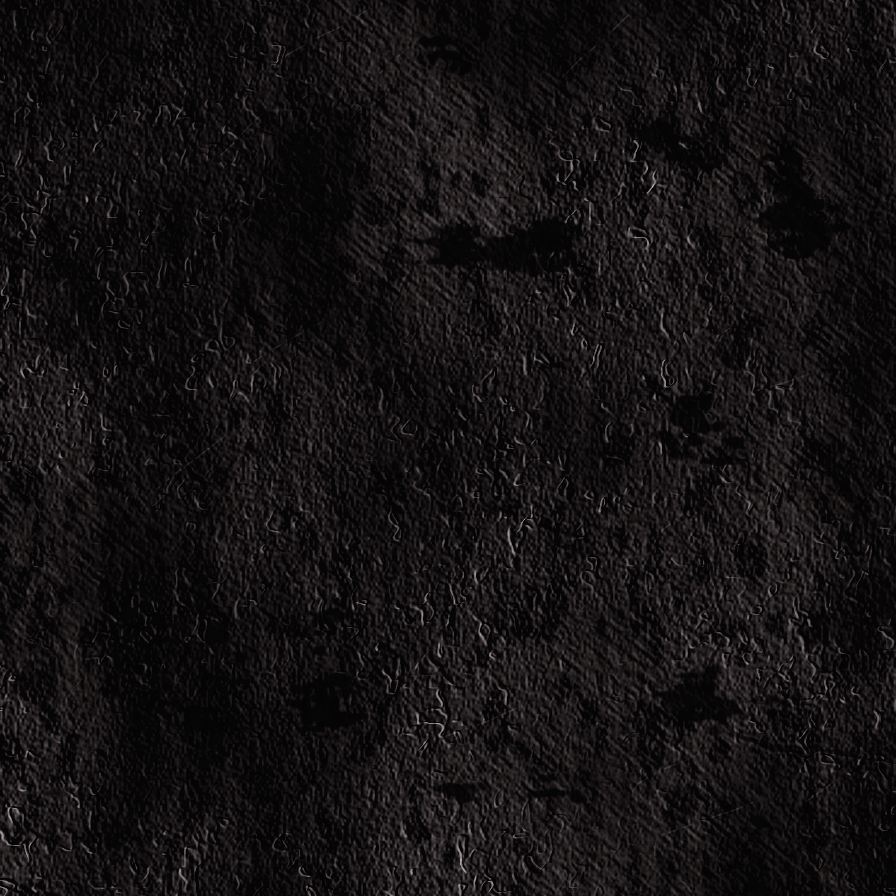
A WebGL 2 fragment shader for this texture:

```glsl
#version 300 es
precision highp float;
// Dark weathered metal: sooty tone patches and vertical stains, with a
// fine grain and small chipped flakes lit from one side as an embossed height
// field. Ragged blotches, brushed areas, cracks and thin scratches lie on top.

uniform vec2 u_resolution;
out vec4 fragColor;

const vec3 SHADOW_TINT = vec3(1.0, 0.83, 0.85);
const vec3 LIGHT_TINT = vec3(1.0, 0.93, 0.96);
const float BASE_TONE = 0.077;
const float PATCH_CONTRAST = 0.24;
const float STAIN_CONTRAST = 0.040;
const float GRAIN_RELIEF = 0.145;
const float FLAKE_RELIEF = 0.25;
const float BRUSH_RELIEF = 0.11;
const float SPECKLE = 0.050;
const float BLACK_FLOOR = 0.016;
const vec2 LIGHT_STEP = vec2(0.0012, 0.0005);
const vec2 GRAIN_SCALE = vec2(370.0, 250.0);
const vec2 FLAKE_SCALE = vec2(128.0, 92.0);
const int SCRATCHES = 14;

float hash(vec2 p) {
    vec3 q = fract(vec3(p.xyx) * 0.1031);
    q += dot(q, q.yzx + 33.33);
    return fract((q.x + q.y) * q.z);
}

float noise(vec2 p) {
    vec2 cell = floor(p), f = fract(p);
    f = f * f * (3.0 - 2.0 * f);
    float low = mix(hash(cell), hash(cell + vec2(1, 0)), f.x);
    float high = mix(hash(cell + vec2(0, 1)), hash(cell + vec2(1, 1)), f.x);
    return mix(low, high, f.y);
}

float fbm(vec2 p) {
    float sum = 0.0, gain = 0.5;
    for (int i = 0; i < 5; i++) {
        sum += gain * noise(p);
        p = mat2(1.6, 1.2, -1.2, 1.6) * p + 17.3;
        gain *= 0.5;
    }
    return sum / 0.97;
}

// Height of grain, chipped flakes and brushed lines
float surface(vec2 p, float flaking, float brushing) {
    float grain = noise(p * GRAIN_SCALE) + 0.5 * noise(p * GRAIN_SCALE * 0.55 + 41.0);
    vec2 warp = vec2(noise(p * 75.0), noise(p * 75.0 + 57.0));
    vec2 q = p * FLAKE_SCALE + 1.4 * warp;
    float chip = 0.65 * noise(q) + 0.35 * noise(q * 0.47 + 9.0);
    float flake = smoothstep(0.58, 0.69, chip) - 0.7 * smoothstep(0.72, 0.81, chip);
    vec2 along = mat2(0.77, 0.64, -0.64, 0.77) * p;
    float brush = noise(along * vec2(45.0, 240.0));
    return GRAIN_RELIEF * grain * (1.0 - 0.4 * brushing)
         + FLAKE_RELIEF * flake * flaking + BRUSH_RELIEF * brush * brushing;
}

// Thin broken scratches at scattered places, mostly rising to the right
float scratches(vec2 p, float pixel) {
    float sum = 0.0;
    for (int i = 0; i < SCRATCHES; i++) {
        float id = float(i);
        vec2 center = vec2(hash(vec2(id, 3.0)), hash(vec2(id, 8.0)));
        float angle = mix(0.25, 0.85, hash(vec2(id, 14.0)));
        vec2 dir = vec2(cos(angle), sin(angle));
        vec2 d = p - center;
        float along = dot(d, dir);
        float across = abs(dot(d, vec2(-dir.y, dir.x)) + 0.003 * (noise(vec2(along * 30.0, id)) - 0.5));
        float reach = mix(0.03, 0.10, hash(vec2(id, 21.0)));
        float body = 1.0 - smoothstep(0.0003, 0.0003 + pixel, across);
        float ends = 1.0 - smoothstep(0.5 * reach, reach, abs(along));
        sum += body * ends * smoothstep(0.35, 0.7, noise(vec2(along * 140.0, id)));
    }
    return sum;
}

void main() {
    float side = min(u_resolution.x, u_resolution.y);
    vec2 p = gl_FragCoord.xy / side;
    float pixel = 1.0 / side;

    // Broad tone, stains and small soot marks
    float tonePatch = fbm(p * vec2(6.0, 3.8) + 5.0);
    float stain = noise(vec2(p.x * 150.0, p.y * 11.0)) + noise(vec2(p.x * 40.0, p.y * 4.0 + 7.0)) - 1.0;
    float tone = BASE_TONE + PATCH_CONTRAST * (tonePatch - 0.5) + STAIN_CONTRAST * stain;
    float soot = smoothstep(0.56, 0.66, fbm(p * vec2(52.0, 30.0) + 63.0));
    tone *= 1.0 - 0.75 * soot;

    // Relief, stronger where flaking or brushing clusters, worn away in places
    float worn = smoothstep(0.30, 0.60, noise(p * vec2(80.0, 62.0) + 33.0));
    float flaking = (0.30 + 0.70 * smoothstep(0.36, 0.60, fbm(p * 6.0 + 29.0))) * (0.25 + 0.85 * worn);
    float brushing = smoothstep(0.56, 0.66, fbm(p * 2.6 + 81.0));
    flaking *= 1.0 - 0.7 * brushing;
    float slope = surface(p + LIGHT_STEP, flaking, brushing) - surface(p - LIGHT_STEP, flaking, brushing);
    float glint = smoothstep(0.74, 0.94, noise(p * vec2(290.0, 130.0) + 12.0));
    float speckle = noise(p * vec2(460.0, 400.0) + 71.0) - 0.5;
    float strength = 0.75 + 0.95 * smoothstep(0.32, 0.68, tonePatch);
    tone += (slope + SPECKLE * speckle) * strength + 0.08 * glint * flaking;

    // Thin dark cracks along bends of a slow noise field, with a lit lip
    float bend = noise(p * 3.1 + 47.0) + 0.12 * noise(p * 17.0) + 0.03 * noise(p * 70.0) - 0.57;
    float present = smoothstep(0.55, 0.68, noise(p * 6.0 + 90.0));
    tone *= 1.0 - 0.6 * present * (1.0 - smoothstep(0.003, 0.008, abs(bend)));
    tone += 0.05 * present * (1.0 - smoothstep(0.001, 0.004, abs(bend - 0.009)));

    // Ragged blotches, drawn out sideways at their edges
    float rag = 0.16 * (noise(p * vec2(34.0, 130.0)) - 0.5) + 0.10 * (noise(p * 150.0) - 0.5);
    float blotch = smoothstep(0.68, 0.76, fbm(p * vec2(8.0, 9.5) + 136.0) + rag);
    tone *= 1.0 - 0.80 * blotch;
    tone += 0.11 * scratches(p, pixel);

    tone = max(tone, BLACK_FLOOR + 0.012 * noise(p * 120.0));
    fragColor = vec4(tone * mix(SHADOW_TINT, LIGHT_TINT, smoothstep(0.06, 0.32, tone)), 1.0);
}
```
